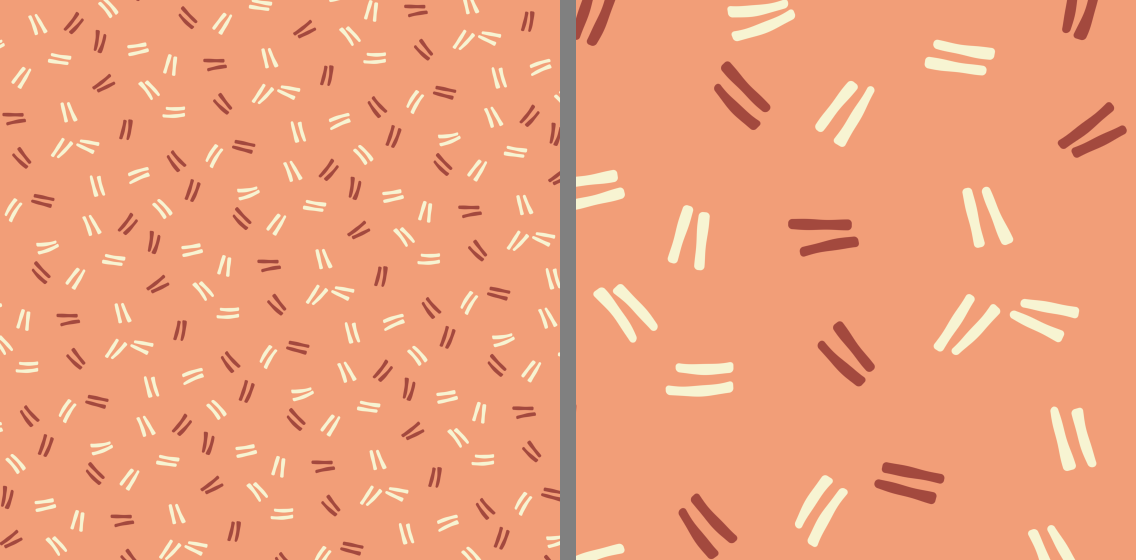
Left, the full canvas; right, a detail of the centre.
Give the GLSL for this pattern, as a Shadertoy shader.

```glsl
// Scattered pairs of short brush strokes in cream and brick on a peach ground.
// A tilted square tile of 5 by 5 jittered cells repeats over the canvas; every
// cell holds one pair with its own direction, bend, splay and stagger.

const vec3 PEACH = vec3(0.95, 0.62, 0.47);
const vec3 CREAM = vec3(0.97, 0.955, 0.825);
const vec3 BRICK = vec3(0.64, 0.285, 0.245);

const float CELL = 0.0743;   // cell side in canvas heights
const float REPEAT = 5.0;    // cells along one side of the tile

vec4 hash4(vec2 id, float seed) {
    vec4 h = fract(vec4(id.xyx, seed) * vec4(0.1031, 0.1130, 0.0973, 0.1099) + 0.37);
    h += dot(h, h.wzxy + 33.33);
    return fract((h.xxyz + h.yzzw) * h.zywx);
}

mat2 rotation(float angle) {
    float c = cos(angle), s = sin(angle);
    return mat2(c, -s, s, c);
}

// Tapered, slightly bent bar with softened corners, lying along x
float strokeDistance(vec2 p, float halfLength, float bend, float taper) {
    p.y -= bend * (p.x * p.x - 0.00012);
    float halfWidth = 0.0031 + taper * p.x + 0.0002 * sin(p.x * 260.0 + bend);
    float corner = 0.0024;
    vec2 outside = abs(p) - vec2(halfLength, halfWidth) + corner;
    return length(max(outside, 0.0)) + min(max(outside.x, outside.y), 0.0) - corner;
}

// Two near-parallel strokes, each with a little variation of its own
float pairDistance(vec2 p, vec2 id) {
    vec4 shape = hash4(id, 3.0) - 0.5;
    float d = 1.0;
    for (float side = -1.0; side <= 1.0; side += 2.0) {
        vec4 own = hash4(id, 8.0 + side) - 0.5;
        vec2 q = p - side * vec2(0.0045 * shape.x, 0.0061 + 0.0012 * shape.y);
        q = rotation(side * 0.22 * shape.z + 0.08 * own.x) * q;
        float halfLength = 0.0187 + 0.0030 * own.y;
        float bend = 9.0 * shape.w + 4.0 * own.z;
        d = min(d, strokeDistance(q, halfLength, bend, 0.09 * own.w));
    }
    return d;
}

void mainImage(out vec4 fragColor, in vec2 fragCoord) {
    vec2 uv = fragCoord / iResolution.y;
    float edge = 0.7 / iResolution.y;
    float tilt = 0.263;
    vec2 grid = rotation(tilt) * uv / CELL + 0.3;
    vec3 color = PEACH;

    for (int j = -1; j <= 1; j++) {
        // Rows are staggered so that no columns show
        float row = floor(grid.y) + float(j);
        float rowId = floor(mod(row + 0.5, REPEAT));
        float shift = fract(0.4 * rowId);
        for (int i = -1; i <= 1; i++) {
            float column = floor(grid.x - shift) + float(i);
            vec2 id = vec2(floor(mod(column + 0.5, REPEAT)), rowId);
            vec4 rnd = hash4(id, 1.0);

            // Jittered centre, then an evenly spread direction
            vec2 center = vec2(column + shift, row) + 0.5 + 0.46 * (rnd.xy - 0.5);
            float turn = fract(0.618 * (id.x + 7.0 * id.y) + 0.12 * rnd.z);
            vec2 p = rotation(3.14159 * turn) * (grid - center) * CELL;

            // Two cells in five are brick
            float kind = mod(2.0 * id.x + id.y + floor(id.y * 0.5) + 0.5, REPEAT);
            vec3 ink = kind < 2.0 ? BRICK : CREAM;
            float cover = 1.0 - smoothstep(-edge, edge, pairDistance(p, id));
            color = mix(color, ink, cover);
        }
    }
    fragColor = vec4(color, 1.0);
}
```
